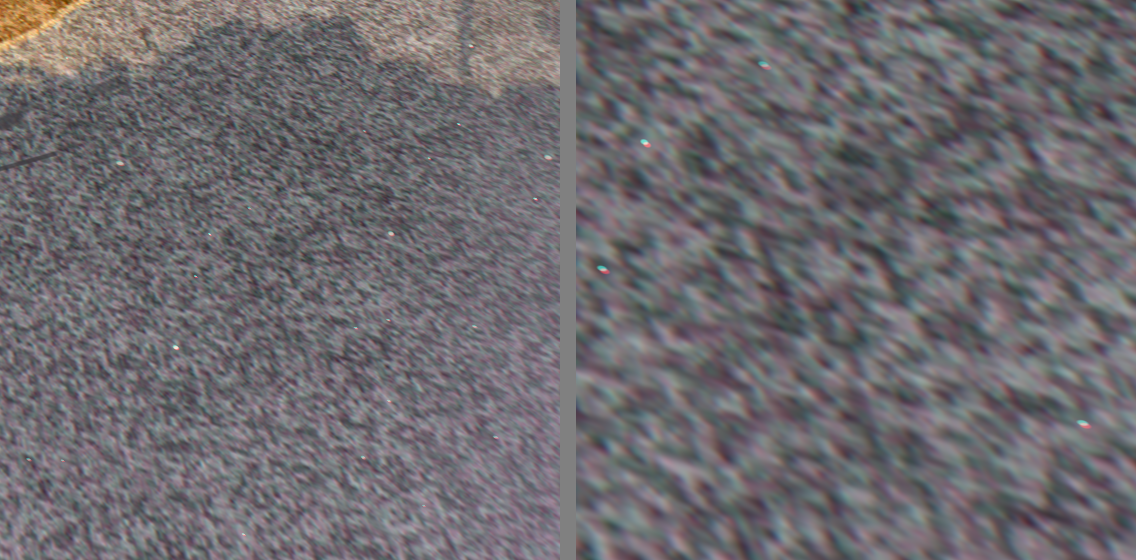
Left, the full canvas; right, a detail of the centre.
A WebGL 1 fragment shader for this texture:

```glsl
precision highp float;
// Grainy asphalt in shade, receding towards a sunlit strip with a golden corner.
uniform vec2 u_resolution;

const vec3 ROAD_FAR = vec3(0.395, 0.392, 0.402);
const vec3 ROAD_NEAR = vec3(0.452, 0.436, 0.464);
const vec3 HAZE = vec3(0.055, 0.040, 0.065);
const vec3 SUNLIT = vec3(0.565, 0.515, 0.490);
const vec3 SUN_WARM = vec3(0.13, 0.09, 0.02);
const vec3 GOLD = vec3(0.66, 0.45, 0.22);
const vec3 GOLD_RIM = vec3(0.88, 0.72, 0.49);
const vec3 CHIP = vec3(0.96, 0.90, 0.84);
const vec3 DARK = vec3(0.24, 0.23, 0.25);
const float HORIZON = 2.4;       // vanishing height, sets the perspective
const float GRAIN_FREQ = 235.0;
const float GRAIN_CONTRAST = 0.46;
const float TINT_CONTRAST = 0.16;
const float FRINGE = 0.0016;     // colour channel misalignment
const float CHIP_GRID = 15.0;
const float CHIP_SHARE = 0.11;

float hash(vec2 p) {
  vec3 q = fract(vec3(p.xyx) * 0.1031);
  q += dot(q, q.yzx + 33.33);
  return fract((q.x + q.y) * q.z);
}

float noise(vec2 p) {
  vec2 i = floor(p);
  vec2 f = fract(p);
  f = f * f * (3.0 - 2.0 * f);
  return mix(mix(hash(i), hash(i + vec2(1.0, 0.0)), f.x),
             mix(hash(i + vec2(0.0, 1.0)), hash(i + 1.0), f.x), f.y);
}

float fbm(vec2 p) {
  float sum = 0.0;
  float amp = 0.5;
  for (int i = 0; i < 4; i++) {
    sum += amp * noise(p);
    p = p * 2.03 + 17.3;
    amp *= 0.5;
  }
  return sum / 0.9375;
}

// Ground coordinates: grains shrink towards the top.
vec2 ground(vec2 uv) {
  return GRAIN_FREQ * vec2(uv.x + 1.0, 1.9) / (HORIZON - uv.y);
}

float grain(vec2 uv) {
  vec2 g = ground(uv);
  g = mat2(0.94, 0.34, -0.34, 0.94) * g;
  return 0.62 * noise(g) + 0.26 * noise(g * 1.9 + 41.0)
       + 0.12 * noise(g * 0.4 + 83.0) - 0.5;
}

float sunMask(vec2 uv, float wobble) {
  float bump = smoothstep(0.2, 0.46, uv.x) * (1.0 - smoothstep(0.62, 0.68, uv.x));
  float edge = 0.872 + 0.085 * bump - 0.045 * smoothstep(0.66, 0.9, uv.x);
  float mask = smoothstep(-0.018, 0.024, uv.y - edge + 0.11 * wobble);
  // Thin post shadow and a shaded patch at the right rim.
  float post = 1.0 - smoothstep(0.007, 0.017, abs(uv.x - 0.833 + 0.03 * wobble));
  mask *= 1.0 - 0.75 * post * smoothstep(0.85, 0.875, uv.y);
  float patchDist = length((uv - vec2(1.0, 0.95)) * vec2(1.0, 1.5)) + 0.05 * wobble;
  return mask * mix(0.4, 1.0, smoothstep(0.015, 0.06, patchDist));
}

float smudge(vec2 uv, vec2 center, vec2 radius, float wobble) {
  vec2 d = uv - center;
  d.y -= 0.25 * d.x;
  return 1.0 - smoothstep(0.45, 1.15, length(d / radius) + 1.2 * wobble);
}

float chips(vec2 uv) {
  vec2 cell = floor(uv * CHIP_GRID);
  float size = mix(0.0022, 0.0060, pow(hash(cell + 7.0), 3.0));
  vec2 spot = 0.2 + 0.6 * vec2(hash(cell + 13.0), hash(cell + 29.0));
  vec2 d = uv - (cell + spot) / CHIP_GRID;
  d.y += 0.2 * d.x;
  float r = length(d * vec2(0.6 + 0.4 * hash(cell + 51.0), 1.3));
  float shape = 1.0 - smoothstep(size * 0.55, size * 1.25, r);
  return shape * step(hash(cell + 3.0), CHIP_SHARE) * mix(0.5, 1.0, hash(cell + 61.0));
}

void main() {
  vec2 uv = gl_FragCoord.xy / u_resolution;
  float wobble = fbm(uv * vec2(16.0, 24.0)) - 0.5;
  float sun = sunMask(uv, wobble);

  // Broad light: shaded road, haze at lower right, sunlit strip.
  vec3 color = mix(ROAD_NEAR, ROAD_FAR, smoothstep(0.1, 0.9, uv.y));
  color += HAZE * smoothstep(0.55, 1.1, uv.x) * (1.0 - 0.6 * uv.y);
  color += 0.10 * (fbm(uv * vec2(6.0, 11.0) + 5.0) - 0.5);
  vec3 sunColor = SUNLIT + SUN_WARM * (1.0 - smoothstep(0.0, 0.4, uv.x));
  color = mix(color, sunColor + 0.22 * wobble, sun);

  // Golden corner with a pale rim.
  float corner = 0.08 * (1.0 - uv.x / 0.165 - (1.0 - uv.y) / 0.092) + 0.02 * wobble;
  color = mix(color, GOLD + 0.3 * wobble, smoothstep(-0.004, 0.006, corner));
  color = mix(color, GOLD_RIM, 0.8 * (1.0 - smoothstep(0.003, 0.012, abs(corner - 0.003))));

  // Mineral grain with fringed channels and green to magenta tint.
  vec3 speck = vec3(grain(uv - vec2(FRINGE, 0.0)), grain(uv),
                    grain(uv + vec2(FRINGE, -0.5 * FRINGE)));
  float contrast = GRAIN_CONTRAST * (1.0 - 0.35 * smoothstep(0.6, 1.0, uv.x));
  color += contrast * (1.0 + 0.15 * sun) * speck;
  float tint = noise(ground(uv) * 1.3 + 190.0) - 0.5;
  color += TINT_CONTRAST * tint * vec3(-0.45, 0.55, 0.10);

  // Dark stains and a stick on the left.
  float stain = smudge(uv, vec2(0.01, 0.78), vec2(0.03, 0.016), wobble);
  stain = max(stain, 0.6 * smudge(uv, vec2(0.05, 0.81), vec2(0.03, 0.010), wobble));
  stain = max(stain, 0.6 * smudge(uv, vec2(0.19, 0.845), vec2(0.04, 0.010), wobble));
  stain = max(stain, 0.5 * smudge(uv, vec2(0.51, 0.555), vec2(0.035, 0.012), wobble));
  float stick = abs(uv.y - 0.698 - 0.28 * uv.x);
  stick = (1.0 - smoothstep(0.002, 0.006, stick)) * (1.0 - smoothstep(0.09, 0.115, uv.x));
  color = mix(color, DARK, 0.75 * max(stain, stick));

  // Bright chips, fringed red on one side.
  vec3 glint = vec3(chips(uv - vec2(FRINGE, -FRINGE)), chips(uv), chips(uv));
  color = mix(color, CHIP, glint);
  gl_FragColor = vec4(clamp(color, 0.0, 1.0), 1.0);
}
```
